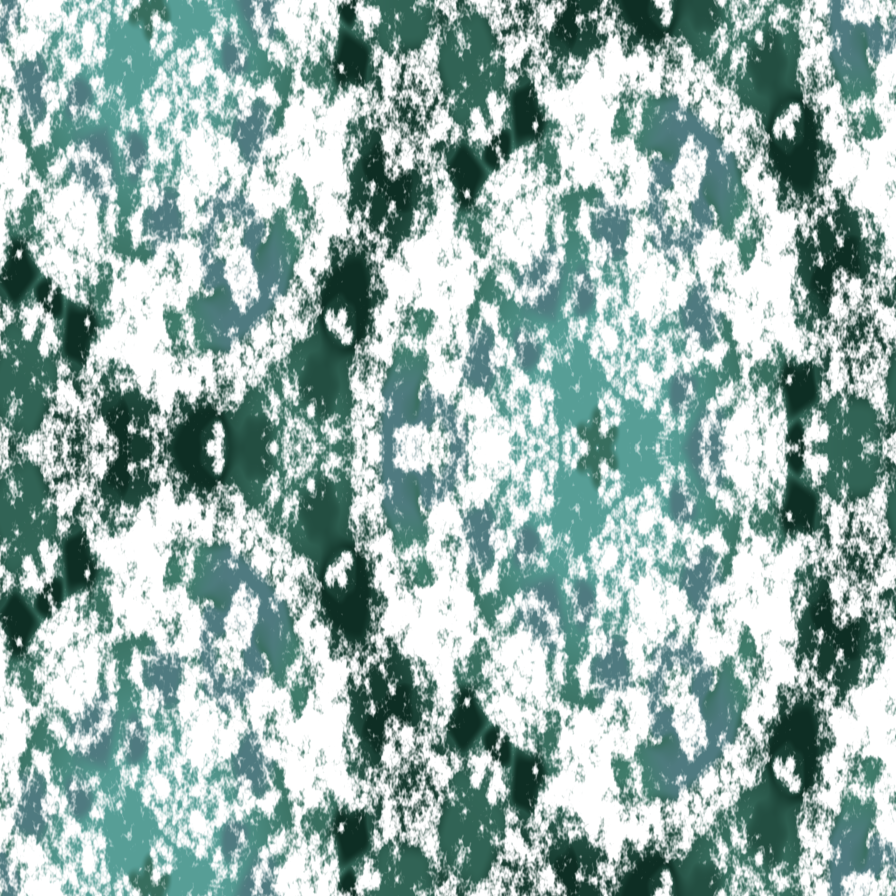
This pattern is drawn by a Shadertoy shader. Its source:

```glsl
const float SIDE = 0.57735;              // edge of the mirror triangle, canvas heights
const float STRETCH = 1.73205;           // turns the square canvas into a hexagonal cell
const vec2 CENTRE = vec2(1.0 / 3.0, 0.5);
const vec2 VERTEX_A = vec2(SIDE, 0.0);   // teal rosette
const vec2 VERTEX_C = vec2(0.5 * SIDE, 0.5);
const vec2 UP_BC = vec2(0.5, 0.866025);  // unit vector from the origin B towards C
const vec2 UP_AC = vec2(-0.5, 0.866025); // unit vector from A towards C

const vec3 PAPER = vec3(1.0);
const vec3 DARK = vec3(0.055, 0.18, 0.14);
const vec3 GREEN = vec3(0.22, 0.43, 0.37);
const vec3 SLATE = vec3(0.31, 0.48, 0.50);
const vec3 TEAL = vec3(0.34, 0.62, 0.59);

const float RAGGED = 0.022;      // displacement of the spot outlines
const float CLOUD_FREQ = 11.0;
const float CLOUD_GAIN = 0.80;
const float GRAIN_FREQ = 30.0;
const float GRAIN_GAIN = 0.95;
const float BASE_INK = 0.02;
const vec2 COVER_RANGE = vec2(-0.28, 0.52);
const int SAMPLES = 2;           // per axis

float hash(vec2 c) {
    vec3 q = fract(c.xyx * vec3(0.1031, 0.1030, 0.0973));
    q += dot(q, q.yzx + 33.33);
    return fract((q.x + q.y) * q.z);
}

float cornerSlope(vec2 cell, vec2 offset) {
    float angle = 6.28319 * hash(cell);
    return dot(vec2(cos(angle), sin(angle)), offset);
}

float gradientNoise(vec2 p) {
    vec2 c = floor(p), f = p - c;
    vec2 w = f * f * f * (f * (f * 6.0 - 15.0) + 10.0);
    vec2 e = vec2(1.0, 0.0);
    float low = mix(cornerSlope(c, f), cornerSlope(c + e, f - e), w.x);
    float high = mix(cornerSlope(c + e.yx, f - e.yx), cornerSlope(c + 1.0, f - 1.0), w.x);
    return mix(low, high, w.y);
}

float fbm(vec2 p, int octaves) {
    float sum = 0.0, gain = 1.0;
    for (int i = 0; i < octaves; i++) {
        sum += gain * gradientNoise(p);
        p = mat2(1.6, 1.2, -1.2, 1.6) * p + 17.3;
        gain *= 0.75;
    }
    return sum;
}

// Reflects p to the inner side of the line through a with inward normal n.
vec2 mirror(vec2 p, vec2 a, vec2 n) {
    return p - 2.0 * min(0.0, dot(p - a, n)) * n;
}

// Folds the plane into one triangle; the mirrors make it tile.
vec2 kaleidoscope(vec2 uv) {
    vec2 p = (uv - CENTRE) * vec2(STRETCH, 1.0);
    for (int i = 0; i < 7; i++) {
        p.y = abs(p.y);
        p = mirror(p, vec2(0.0), vec2(UP_BC.y, -UP_BC.x));
        p = mirror(p, VERTEX_A, vec2(-UP_AC.y, UP_AC.x));
    }
    return p;
}

float spot(vec2 p, vec2 centre, float radius) {
    return 1.0 - smoothstep(0.5 * radius, 1.15 * radius, length(p - centre));
}

float ring(vec2 p, vec2 centre, float radius, float width) {
    return 1.0 - smoothstep(0.4 * width, width, abs(length(p - centre) - radius));
}

vec3 pattern(vec2 uv) {
    vec2 p = kaleidoscope(uv);
    vec2 warp = vec2(gradientNoise(p * 24.0 + 5.0), gradientNoise(p * 24.0 + 41.0));
    vec2 q = p + RAGGED * warp;
    float distA = length(p - VERTEX_A);

    // Dark blobs and streaks on the B-C side
    float hole = spot(q, UP_BC * 0.163, 0.026);
    float blob = spot(q, UP_BC * 0.190, 0.078) * (1.0 - hole);
    float streak = spot(q * vec2(1.0, 1.25), vec2(0.19, 0.365), 0.045)
                 + spot(q, vec2(0.325, 0.302), 0.038)
                 + spot(q, VERTEX_A + UP_AC * 0.39, 0.030);
    float bud = spot(q, UP_BC * 0.082, 0.044);
    float leaf = spot(q, VERTEX_C - UP_AC * 0.088, 0.080);

    // Slate crescent with its small ring, then the rosette
    float crescent = ring(q * vec2(1.0, 0.85), vec2(0.285, 0.0), 0.106, 0.035)
                   * (1.0 - smoothstep(0.22, 0.29, p.x));
    float eyelet = ring(q, vec2(0.262, 0.0), 0.046, 0.022);
    float petals = spot(q, VERTEX_A + UP_AC * 0.213, 0.050)
                 + spot(q, vec2(0.348, 0.098), 0.046)
                 + spot(q, vec2(0.437, 0.111), 0.030);
    float halo = 1.0 - smoothstep(0.12, 0.23, distA);
    float heart = spot(q, VERTEX_A + UP_AC * 0.024, 0.021);
    float bare = spot(q, vec2(0.365, 0.0), 0.062)
               + spot(q, VERTEX_A + UP_AC * 0.29, 0.058)
               + 0.7 * spot(q, vec2(0.27, 0.17), 0.10)
               + 0.6 * spot(q, vec2(0.205, 0.0), 0.026) + 0.8 * hole;

    // Ink coverage broken up by cloud and grain
    float ink = BASE_INK + 0.85 * blob + 0.5 * streak + 0.6 * bud + 0.5 * leaf
              + 0.72 * crescent + 0.4 * eyelet + 0.5 * petals + 0.22 * halo + 0.5 * heart - 0.55 * bare;
    ink += CLOUD_GAIN * fbm(p * CLOUD_FREQ + 3.7, 2);
    ink += GRAIN_GAIN * fbm(p * GRAIN_FREQ + 61.0, 4);
    float cover = smoothstep(COVER_RANGE.x, COVER_RANGE.y, ink);

    // Ink colour by region
    float shade = smoothstep(0.36, 0.49, distA) * smoothstep(0.06, 0.2, length(p));
    vec3 tint = mix(GREEN, TEAL, 1.0 - smoothstep(0.12, 0.34, distA));
    tint = mix(tint, DARK, max(0.8 * shade, clamp(blob + streak + 0.5 * bud, 0.0, 1.0)));
    tint = mix(tint, GREEN, clamp(0.8 * leaf + heart, 0.0, 1.0));
    tint = mix(tint, mix(SLATE, GREEN * 1.15, smoothstep(0.05, 0.12, p.y)), crescent);
    tint = mix(tint, SLATE, clamp(petals + eyelet, 0.0, 1.0));
    return mix(PAPER, tint, cover);
}

void mainImage(out vec4 fragColor, in vec2 fragCoord) {
    vec3 sum = vec3(0.0);
    for (int i = 0; i < SAMPLES * SAMPLES; i++) {
        vec2 jitter = (vec2(i % SAMPLES, i / SAMPLES) + 0.5) / float(SAMPLES) - 0.5;
        sum += pattern((fragCoord + jitter) / iResolution.xy);
    }
    fragColor = vec4(sum / float(SAMPLES * SAMPLES), 1.0);
}
```
